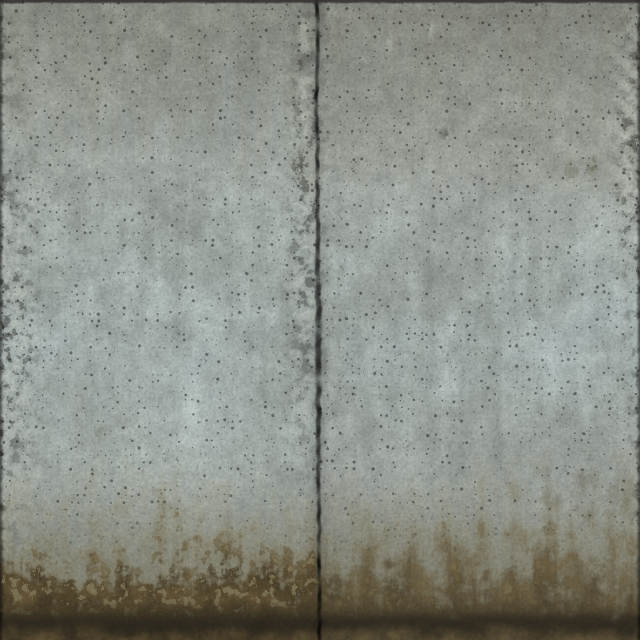
Write a WebGL 1 fragment shader that draws this texture.

```glsl
precision highp float;
// Weathered concrete wall: two panels, a cracked joint, pores and damp brown stains at the foot.
uniform vec2 u_resolution;

#define SEAM_X 0.497
#define STAIN_TOP 0.105
#define GRAIN 0.085
#define PORE_CELLS 95.0
#define PORE_CHANCE 0.24
#define CONCRETE vec3(0.615, 0.640, 0.615)
#define COOL_HAZE vec3(0.635, 0.680, 0.675)
#define GRIME vec3(0.480, 0.485, 0.445)
#define TAN vec3(0.470, 0.445, 0.350)
#define BROWN vec3(0.295, 0.245, 0.155)
#define SOOT vec3(0.165, 0.150, 0.115)
#define LIME vec3(0.700, 0.720, 0.680)

vec2 hash2(vec2 p) {
  vec3 q = fract(p.xyx * vec3(0.1031, 0.1030, 0.0973));
  q += dot(q, q.yzx + 33.33);
  return fract((q.xx + q.yz) * q.zy);
}

vec2 gradient(vec2 cell) {
  float angle = 6.2832 * hash2(cell).x;
  return vec2(cos(angle), sin(angle));
}

float noise(vec2 p) {
  vec2 i = floor(p), f = p - i;
  vec2 u = f * f * f * (f * (f * 6.0 - 15.0) + 10.0);
  vec2 e = vec2(1.0, 0.0);
  float low = mix(dot(gradient(i), f), dot(gradient(i + e), f - e), u.x);
  float high = mix(dot(gradient(i + e.yx), f - e.yx), dot(gradient(i + 1.0), f - 1.0), u.x);
  return mix(low, high, u.y);
}

float fbm(vec2 p) {
  float sum = 0.0, amp = 0.6;
  for (int k = 0; k < 5; k++) {
    sum += amp * noise(p);
    p = mat2(1.6, 1.2, -1.2, 1.6) * p + 7.3;
    amp *= 0.55;
  }
  return sum;
}

// Soft elliptical spot
float blob(vec2 p, vec2 center, vec2 radius) {
  vec2 d = (p - center) / radius;
  return exp(-dot(d, d));
}

// Scattered round pits, one candidate per cell
float pores(vec2 p, float cells, float chance) {
  vec2 q = p * cells, cell = floor(q);
  vec2 rnd = hash2(cell + 41.0), pick = hash2(cell + 173.0);
  float radius = mix(0.08, 0.22, pick.y * pick.y);
  float d = length(q - cell - mix(vec2(0.28), vec2(0.72), rnd));
  return (1.0 - smoothstep(radius - 0.08, radius + 0.12, d)) * step(pick.x, chance);
}

void main() {
  vec2 p = gl_FragCoord.xy / u_resolution;
  float rightPanel = smoothstep(SEAM_X - 0.01, SEAM_X + 0.01, p.x);
  float clouds = fbm(p * 5.0 + 3.0);
  float mottle = fbm(p * 22.0 + 11.0);
  float rough = fbm(p * 60.0 + 29.0);
  float streaks = fbm(p * vec2(38.0, 5.0) + 17.0);
  float grain = noise(p * 190.0) + 0.7 * noise(p * 310.0 + 5.0);

  // Broad tone: cool haze across the middle, grime running down from the top
  vec3 col = mix(CONCRETE, CONCRETE * vec3(0.975, 0.965, 0.96), rightPanel);
  float haze = exp(-pow((p.y - 0.47) / 0.19, 2.0));
  col = mix(col, COOL_HAZE, clamp(haze * (0.65 + clouds), 0.0, 1.0));
  float topGrime = smoothstep(0.70, 1.0, p.y + 0.25 * streaks + 0.12 * clouds);
  col = mix(col, GRIME, 0.65 * topGrime);
  col *= 1.0 + 0.16 * clouds + 0.14 * mottle + 0.12 * streaks;

  // Pale runs at the upper right, worn grey patches lower down
  float runs = smoothstep(0.08, 0.35, streaks + 0.3 * rough);
  col = mix(col, LIME, 0.45 * runs * blob(p, vec2(0.61, 0.98), vec2(0.12, 0.07)));
  float worn = blob(p, vec2(0.91, 0.23), vec2(0.10, 0.07));
  worn += 0.7 * blob(p, vec2(0.15, 0.34), vec2(0.05, 0.06));
  worn += 0.5 * blob(p, vec2(0.34, 0.37), vec2(0.025, 0.07));
  worn += 0.5 * blob(p, vec2(0.66, 0.42), vec2(0.02, 0.05));
  col = mix(col, GRIME, worn * smoothstep(-0.25, 0.35, mottle + 0.6 * streaks) * 0.85);

  // Lime flakes and erosion along the joint and both outer edges
  float flake = smoothstep(0.02, 0.22, rough + 0.6 * mottle);
  float pit = smoothstep(0.06, 0.26, -rough - 0.5 * mottle);
  float jointZone = blob(p, vec2(SEAM_X - 0.018, 0.67), vec2(0.024, 0.32));
  float leftZone = blob(p, vec2(0.025, 0.48), vec2(0.030, 0.20));
  float rightZone = blob(p, vec2(0.985, 0.76), vec2(0.018, 0.16));
  float edgeZone = exp(-min(p.x, 1.0 - p.x) / 0.014);
  float wearZone = clamp(jointZone + leftZone + rightZone, 0.0, 1.0);
  col = mix(col, LIME, 0.65 * flake * wearZone);
  col = mix(col, GRIME * 0.72, 0.65 * pit * clamp(wearZone + edgeZone, 0.0, 1.0));

  // Chipped spots and the small olive scar
  float chips = blob(p, vec2(0.468, 0.738), vec2(0.012, 0.028)) + blob(p, vec2(0.467, 0.90), vec2(0.010, 0.013));
  chips += 0.7 * blob(p, vec2(0.70, 0.79), vec2(0.014, 0.010));
  col = mix(col, GRIME * 0.65, chips * smoothstep(-0.12, 0.20, rough));
  float scar = blob(p, vec2(0.895, 0.735), vec2(0.030, 0.015)) * 0.55;
  scar += blob(p, vec2(0.926, 0.743), vec2(0.007, 0.009));
  col = mix(col, vec3(0.36, 0.37, 0.28), 0.8 * scar * smoothstep(-0.3, 0.15, rough));

  // Damp stain: tan fade, ragged brown belt with pale flakes, soot at the foot
  float ragged = p.y - 0.09 * streaks - 0.10 * mottle - 0.05 * clouds;
  col = mix(col, TAN, 0.85 * (1.0 - smoothstep(0.07, 0.27, ragged)));
  float softness = mix(0.035, 0.065, rightPanel);
  float belt = 1.0 - smoothstep(STAIN_TOP - softness, STAIN_TOP + softness, ragged - 0.10 * rough);
  col = mix(col, BROWN * (1.0 + 0.8 * mottle), belt * mix(0.92, 0.78, rightPanel));
  float spall = smoothstep(0.15, 0.30, rough + 0.5 * mottle) * smoothstep(0.015, 0.07, p.y);
  col = mix(col, vec3(0.49, 0.46, 0.35), 0.75 * spall * belt * mix(1.0, 0.35, rightPanel));
  float soot = exp(-pow((p.y - 0.026 - 0.015 * mottle) / 0.019, 2.0));
  col = mix(col, SOOT, 0.85 * soot);

  // Pores and fine grain
  float pitting = pores(p, PORE_CELLS, PORE_CHANCE) + 0.5 * pores(p + 0.37, PORE_CELLS * 1.7, 0.15);
  col *= 1.0 - 0.40 * min(pitting, 1.0) * smoothstep(0.08, 0.25, p.y);
  col *= 1.0 + GRAIN * grain + 0.10 * rough;

  // Central joint: narrow broken crack in a soft shadow
  float wander = 0.004 * noise(vec2(p.y * 9.0, 2.0)) + 0.003 * noise(vec2(p.y * 55.0, 8.0));
  float jointDist = abs(p.x - SEAM_X - wander - 0.004 * (0.5 - p.y));
  float crackWidth = 0.0022 + 0.0025 * blob(p, vec2(SEAM_X, 0.46), vec2(0.1, 0.14));
  float crack = 1.0 - smoothstep(crackWidth * 0.4, crackWidth + 0.0025, jointDist);
  col *= 1.0 - 0.22 * exp(-jointDist / 0.007);
  col *= 1.0 - crack * clamp(0.48 + 0.8 * noise(vec2(p.y * 38.0, 4.0)), 0.15, 0.80);

  // Dark outer rim
  float sideDist = min(p.x, 1.0 - p.x) + 0.004 * rough;
  col *= 1.0 - 0.5 * (1.0 - smoothstep(0.0, 0.007, sideDist));
  float topRim = smoothstep(0.993, 0.998, p.y + 0.003 * mottle);
  col = mix(col, vec3(0.19, 0.17, 0.17), 0.85 * topRim);
  gl_FragColor = vec4(clamp(col, 0.0, 1.0), 1.0);
}
```
